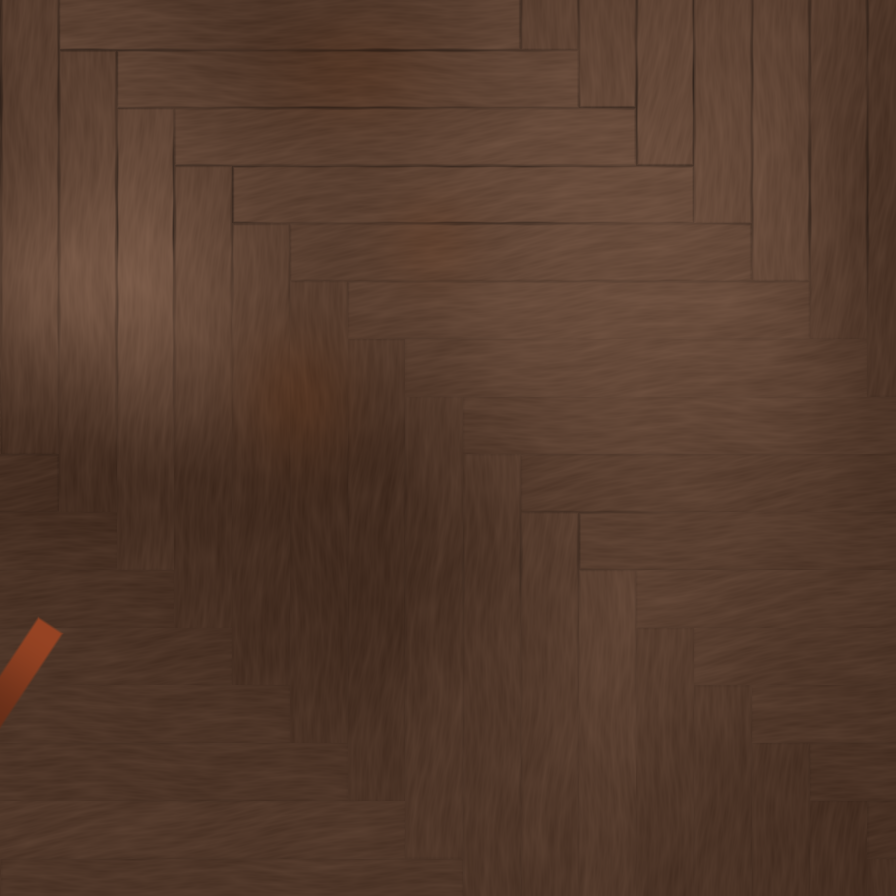
Write a three.js fragment shader that draws this texture.

```glsl
#define PLANKS_ACROSS 15.515
#define PLANK_LENGTH 8.0
#define PATTERN_SHIFT vec2(0.02, 0.87)
#define SEAM_WIDTH 0.045
#define GRAIN_AMOUNT 0.28
#define PLANK_VARIATION 0.09
#define BASE_LIGHT 0.29
#define LIGHT_CONTRAST 1.3
#define DARK_WOOD vec3(0.240, 0.156, 0.110)
#define PALE_WOOD vec3(0.475, 0.352, 0.280)
#define AMBER_STAIN vec3(0.390, 0.225, 0.125)
#define STRIP_COLOR vec3(0.560, 0.250, 0.130)

varying vec2 vUv;

float hash(vec2 p) {
  return fract(sin(dot(p, vec2(12.99, 78.23))) * 4375.85);
}

// Distance to the nearest scattered point
float cellular(vec2 p) {
  vec2 cell = floor(p);
  float nearest = 2.0;
  for (int y = -1; y <= 1; y++) {
    for (int x = -1; x <= 1; x++) {
      vec2 c = cell + vec2(float(x), float(y));
      vec2 point = c + vec2(hash(c), hash(c + 31.7));
      nearest = min(nearest, distance(p, point));
    }
  }
  return nearest;
}

float blob(vec2 p, vec2 center, vec2 radius) {
  vec2 d = (p - center) / radius;
  return exp(-dot(d, d));
}

// Slanted fibres stretched along the plank; p is (along, across)
float woodGrain(vec2 p, float seed) {
  p.y += p.x * (0.22 * seed - 0.02) + 0.05 * sin(p.x * 1.7 + seed * 40.0);
  vec2 offset = vec2(seed * 57.0, seed * 91.0);
  float streaks = cellular(p * vec2(0.6, 3.5) + offset + 7.0) - 0.45;
  float fibres = cellular(p * vec2(1.3, 9.0) + offset) - 0.45;
  float pores = cellular(p * vec2(2.4, 17.0) + offset.yx) - 0.45;
  float rings = sin(p.y * 15.0 + seed * 50.0 + 1.5 * sin(p.x * 1.3 + p.y * 4.0));
  return streaks * 0.35 + fibres * 0.45 + pores * 0.38 + rings * 0.06;
}

// Broad light and shade over the floor
float floorLight(vec2 p) {
  float light = BASE_LIGHT;
  light += 0.36 * blob(p, vec2(0.70, 0.74), vec2(0.33, 0.36));
  light += 0.36 * blob(p, vec2(0.07, 0.69), vec2(0.13, 0.10));
  light += 0.24 * blob(p, vec2(0.20, 0.66), vec2(0.13, 0.19));
  light += 0.18 * blob(p, vec2(0.10, 0.90), vec2(0.14, 0.16));
  light += 0.12 * blob(p, vec2(0.70, 0.24), vec2(0.14, 0.16));
  light -= 0.20 * blob(p, vec2(0.44, 0.43), vec2(0.16, 0.18));
  light -= 0.20 * blob(p, vec2(0.14, 0.46), vec2(0.20, 0.08));
  light -= 0.07 * blob(p, vec2(0.30, 0.32), vec2(0.20, 0.12));
  light -= 0.20 * blob(p, vec2(1.00, 0.75), vec2(0.09, 0.30));
  light -= 0.12 * blob(p, vec2(0.33, 0.97), vec2(0.18, 0.10));
  light -= 0.10 * blob(p, vec2(0.95, 0.10), vec2(0.20, 0.20));
  return (light - 0.4) * LIGHT_CONTRAST + 0.43;
}

void main() {
  // Herringbone: each row steps one plank width sideways
  vec2 p = vec2(vUv.x, 1.0 - vUv.y) * PLANKS_ACROSS - PATTERN_SHIFT;
  vec2 cell = floor(p);
  vec2 f = fract(p);
  float diagonal = cell.x - cell.y - 2.0;
  float period = 2.0 * PLANK_LENGTH;
  float phase = mod(diagonal, period);
  float band = floor(diagonal / period);
  bool horizontal = phase < PLANK_LENGTH;
  vec2 plank = horizontal ? vec2(phase + f.x, f.y)
                          : vec2(period - 1.0 - phase + f.y, f.x);
  vec2 id = horizontal ? vec2(cell.y, band) : vec2(cell.x + 43.0, band + 17.0);
  float seed = hash(id);

  // Wood tone
  float tone = floorLight(vUv);
  tone += (hash(id + 5.3) - 0.5) * PLANK_VARIATION;
  tone = max(tone, 0.08 + 0.3 * tone);
  tone += woodGrain(plank, seed) * GRAIN_AMOUNT;
  vec3 color = mix(DARK_WOOD, PALE_WOOD, clamp(tone, -0.15, 1.15));

  // Amber stains
  float stain = blob(vUv, vec2(0.335, 0.55), vec2(0.06, 0.07));
  stain += 0.6 * blob(vUv, vec2(0.39, 0.92), vec2(0.09, 0.06));
  stain += 0.5 * blob(vUv, vec2(0.48, 0.73), vec2(0.05, 0.05));
  color = mix(color, AMBER_STAIN * (0.75 + 0.5 * tone), 0.5 * min(stain, 1.0));

  // Soft seams that fade in patches and toward the lower part
  vec2 toEdge = min(plank, vec2(PLANK_LENGTH, 1.0) - plank);
  float edge = min(toEdge.x, toEdge.y) + 0.006 * sin(plank.x * 5.0 + seed * 30.0);
  float seam = 1.0 - smoothstep(0.0, SEAM_WIDTH, edge);
  float strength = 0.05 + 0.27 * smoothstep(0.60, 0.80, vUv.y);
  strength += 0.18 * blob(vUv, vec2(0.13, 0.68), vec2(0.18, 0.16));
  strength += 0.20 * blob(vUv, vec2(0.61, 0.38), vec2(0.09, 0.10));
  float patches = 0.75 + 0.4 * sin(p.x * 1.1 + 2.0 * sin(p.y * 0.7)) * sin(p.y * 1.3 + 1.0);
  color *= 1.0 - seam * strength * patches * (0.6 + 0.8 * hash(id + 9.1));

  // Orange strip at the left edge
  vec2 along = normalize(vec2(0.55, 0.83));
  vec2 d = vUv - vec2(0.012, 0.235);
  vec2 local = vec2(dot(d, along), dot(d, vec2(along.y, -along.x)));
  vec2 box = abs(local) - vec2(0.080, 0.016);
  float strip = 1.0 - smoothstep(-0.002, 0.002, max(box.x, box.y));
  vec3 stripColor = STRIP_COLOR * mix(0.72, 1.05, smoothstep(-0.05, 0.07, local.x));
  color = mix(color, stripColor, strip);

  gl_FragColor = vec4(color, 1.0);
}
```
